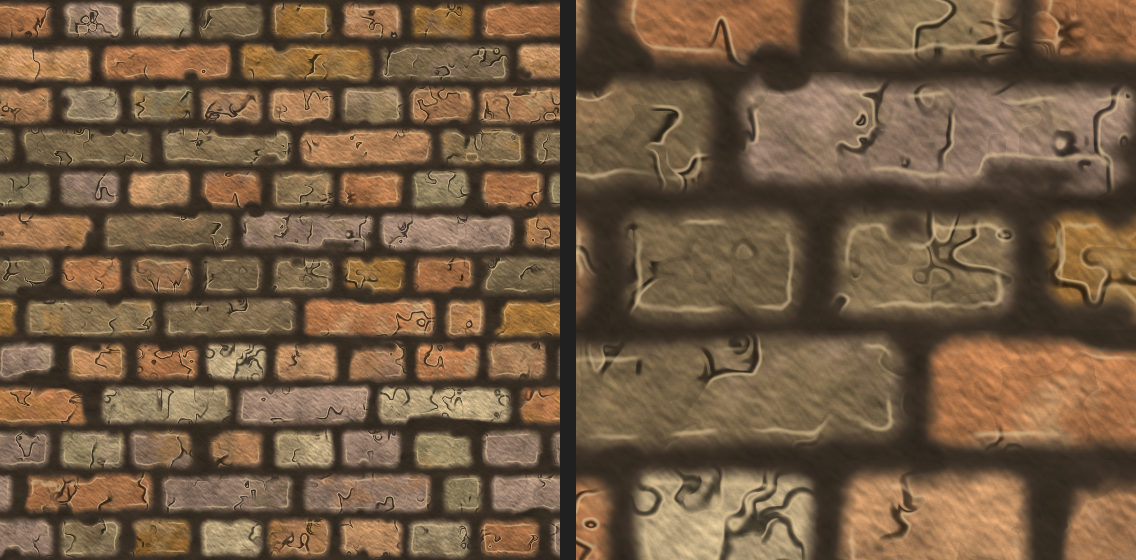
Left, the full canvas; right, a detail of the centre.
Reproduce this texture procedurally as a Shadertoy shader.

```glsl
// Weathered brick wall: 13 courses on an 8-cell grid, alternating short and long bricks.
// Each brick is a noise-warped rounded box with its own colour, mottling, grain,
// pale broken rim and fault lines, softly blended into dark mortar.
#define ROWS 13.0
#define CELLS 8.0
#define CORNER 0.012
#define EDGE_WARP 0.010
#define EDGE_SOFT 0.0065
#define LINE_WIDTH 0.0017
#define GRAIN 0.42
#define MORTAR vec3(0.205, 0.168, 0.130)
#define HALO vec3(0.32, 0.26, 0.21)
#define CREAM vec3(0.86, 0.75, 0.57)

const vec3 CLAY[8] = vec3[8](
    vec3(0.55, 0.49, 0.36), vec3(0.66, 0.44, 0.28),
    vec3(0.71, 0.53, 0.37), vec3(0.58, 0.48, 0.41),
    vec3(0.62, 0.44, 0.22), vec3(0.68, 0.60, 0.46),
    vec3(0.50, 0.42, 0.30), vec3(0.65, 0.47, 0.32));

float hash(vec2 p) {
    vec3 q = fract(p.xyx * 0.1031);
    q += dot(q, q.yzx + 33.33);
    return fract((q.x + q.y) * q.z);
}

float noise(vec2 p) {
    vec2 i = floor(p), f = fract(p);
    f = f * f * (3.0 - 2.0 * f);
    return mix(mix(hash(i), hash(i + vec2(1, 0)), f.x),
               mix(hash(i + vec2(0, 1)), hash(i + vec2(1, 1)), f.x), f.y);
}

float fbm(vec2 p) {
    float sum = 0.0, amp = 0.533;
    for (int i = 0; i < 4; i++) {
        sum += amp * noise(p);
        p = mat2(1.6, 1.2, -1.2, 1.6) * p + 7.3;
        amp *= 0.5;
    }
    return sum;
}

float roundBox(vec2 p, vec2 extent, float r) {
    vec2 d = abs(p) - extent + r;
    return length(max(d, 0.0)) + min(max(d.x, d.y), 0.0) - r;
}

// Field whose zero contour is a jagged fault line
float fault(vec2 p) {
    return noise(p * vec2(29.0, 22.0) + 1.1 * noise(p * 75.0)) - 0.5;
}

// Finds the brick at uv: its centred position, half size and identity
void findBrick(vec2 uv, out vec2 q, out vec2 extent, out vec2 id) {
    float down = 1.0 - uv.y;
    float course = ROWS * (down + 0.009 * sin(3.14159 * down));
    float row = clamp(floor(course), 0.0, ROWS - 1.0);
    float phase = mod(row, 4.0);
    bool longRow = mod(row, 2.0) == 1.0;
    float start = longRow ? (phase == 1.0 ? 1.36 : 0.29) : 0.84;
    start += 0.1 * (hash(vec2(row, 5.0)) - 0.5);

    // Cells come in pairs, either merged into one brick or split in two
    float x = mod(uv.x * CELLS - start, CELLS);
    float pair = floor(x / 2.0), inPair = x - 2.0 * pair;
    bool last = pair == 3.0;
    bool merged = longRow ? !(last && phase == 3.0)
                          : last && (row == 0.0 || row == 2.0 || row == 6.0);
    float split = longRow ? (row < 4.0 ? 1.3 : 0.7) : 1.0;
    bool second = !merged && inPair >= split;
    id = vec2(pair * 2.0 + float(second), row);

    float left = (second ? split : 0.0) + 0.06 + 0.06 * hash(id + 11.0);
    float right = (merged || second ? 2.0 : split) - 0.06 - 0.06 * hash(id + 23.0);
    q = vec2((inPair - 0.5 * (left + right)) / CELLS, (0.5 - fract(course)) / ROWS);
    q.y += 0.05 * q.x * (hash(id + 31.0) - 0.5) + 0.002 * (hash(id + 37.0) - 0.5);
    extent = vec2(0.5 * (right - left) / CELLS, 0.0305 - 0.002 * hash(id + 41.0));
}

void mainImage(out vec4 fragColor, in vec2 fragCoord) {
    vec2 uv = fragCoord / iResolution.xy;
    vec2 q, extent, id;
    findBrick(uv, q, extent, id);
    vec2 s = q + id * vec2(3.17, 5.31) + 2.0;

    // Outline with ragged edges and occasional notches
    float d = roundBox(q, extent, CORNER) + EDGE_WARP * (fbm(s * 42.0) - 0.5);
    d += 0.012 * smoothstep(0.72, 0.95, noise(s * 24.0 + 4.0));
    float body = smoothstep(EDGE_SOFT, -EDGE_SOFT, d);

    // Clay colour, mottling and slanted grain
    vec3 clay = CLAY[int(hash(id + 53.0) * 7.99)];
    vec3 tint = CLAY[int(hash(id + 67.0) * 7.99)];
    clay = mix(clay, tint, 0.5 * smoothstep(0.45, 0.75, fbm(s * 30.0)));
    vec2 slant = mat2(0.77, 0.64, -0.64, 0.77) * s * vec2(130.0, 260.0);
    float relief = fbm(slant) - fbm(slant + vec2(0.25, -0.6));
    float tone = 0.98 + 0.45 * (fbm(s * 48.0) - 0.5) + GRAIN * relief + 2.0 * q.y;
    clay *= tone * (0.9 + 0.22 * hash(id + 79.0));

    // Fault lines: pale crest beside a dark groove, fading in and out
    float f = fault(s), e = 0.001;
    vec2 slope = vec2(fault(s + vec2(e, 0)) - f, fault(s + vec2(0, e)) - f) / e;
    float dist = f / max(length(slope), 8.0);
    float width = max(LINE_WIDTH, 0.8 / iResolution.y);
    float wear = smoothstep(0.42, 0.68, noise(s * 31.0 + 9.0));
    float groove = smoothstep(2.2 * width, 0.0, abs(dist + 1.7 * width));
    clay *= 1.0 - 0.55 * groove * wear - 0.1 * smoothstep(0.012, 0.0, -dist) * step(dist, 0.0);
    clay = mix(clay, CREAM, 0.65 * wear * smoothstep(width, 0.0, abs(dist)));

    // Broken highlight just inside the rim
    float rim = smoothstep(1.6 * width, 0.0, abs(d + 0.0055));
    clay = mix(clay, CREAM, 0.6 * rim * smoothstep(0.35, 0.7, noise(s * 45.0 + 17.0)));

    // Mortar with brushed variation and a dusty halo around each brick
    vec3 mortar = MORTAR * (0.78 + 0.44 * fbm(uv * vec2(35.0, 60.0)) + 0.2 * relief);
    mortar = mix(mortar, HALO, 0.45 * smoothstep(0.011, 0.0, d));
    fragColor = vec4(clamp(mix(mortar, clay, body), 0.0, 1.0), 1.0);
}
```
